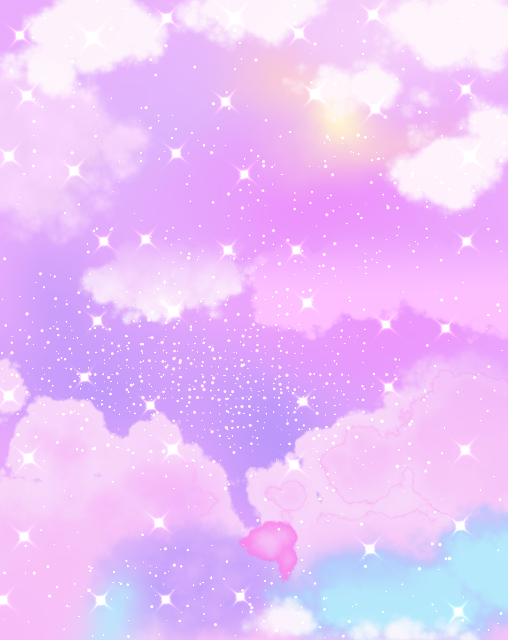
A WebGL 1 fragment shader for this background:

```glsl
precision highp float;
uniform vec2 u_resolution;

const vec3 ORCHID = vec3(.92, .67, .99);
const vec3 MAGENTA = vec3(.93, .56, .99);
const vec3 LILAC = vec3(.87, .71, .99);
const vec3 INDIGO = vec3(.73, .59, .98);
const vec3 PINK = vec3(.97, .74, .97);
const vec3 BLUSH = vec3(.97, .84, .98);
const vec3 WHITE = vec3(1., .97, .99);
const vec3 PEACH = vec3(.98, .79, .85);
const vec3 CREAM = vec3(1., .95, .82);
const vec3 HOT = vec3(.98, .5, .92);
const vec3 BLUE = vec3(.7, .77, .99);
const vec3 CYAN = vec3(.7, .92, .99);
const float PUFF_SCALE = 16.;
const float PUFF_DEPTH = .036;
const float FLARE_CELL = .115;
const float FLARE_CHANCE = .62;
const float DUST_CELL = .012;

vec2 p, warped;
vec3 col;

vec2 hash2(vec2 v) {
  return fract(sin(vec2(dot(v, vec2(127.1, 311.7)), dot(v, vec2(269.5, 183.3)))) * 43758.5);
}

// Distance to the nearest jittered cell point
float cellular(vec2 v) {
  vec2 cell = floor(v), f = fract(v);
  float nearest = 2.;
  for (int y = -1; y <= 1; y++)
    for (int x = -1; x <= 1; x++) {
      vec2 o = vec2(float(x), float(y)), d = o + hash2(cell + o) - f;
      nearest = min(nearest, dot(d, d));
    }
  return sqrt(nearest);
}

// Rounded cloud bumps, centred on zero
float billow(vec2 v) {
  float sum = 0., amp = 1.;
  for (int i = 0; i < 4; i++) {
    sum += amp * (.46 - cellular(v));
    v = v * 2.2 + vec2(3.7, 8.1);
    amp *= .48;
  }
  return sum;
}

float glow(vec2 v, float x, float y, float rx, float ry) {
  vec2 d = (v - vec2(x, y)) / vec2(rx, ry);
  return exp(-dot(d, d));
}

float lobe(float x, float y, float rx, float ry) {
  return (1. - length((p - vec2(x, y)) / vec2(rx, ry))) * min(rx, ry);
}

void paint(vec3 c, float mask) { col = mix(col, c, mask); }

void tint(vec3 c, float a, float x, float y, float rx, float ry) {
  paint(c, a * glow(warped, x, y, rx, ry));
}

// Tiny coloured points in three grid sizes
vec3 dust(float density) {
  vec3 sum = vec3(0.);
  for (int i = 0; i < 3; i++) {
    float layer = float(i), size = DUST_CELL * (1. + .6 * layer);
    vec2 g = p / size + 17. * layer, id = floor(g), k = hash2(id + 41.);
    float d = length(fract(g) - .25 - .5 * hash2(id + 5.)) * size;
    float radius = mix(.0009, .0026, k.x * k.x);
    vec3 hue = .82 + .18 * cos(6.28 * (k.x + vec3(0., .33, .67)));
    sum += hue * step(k.y, density) * (1. - smoothstep(radius * .3, radius * 1.4, d));
  }
  return sum;
}

// Four-ray glints, tilted off the axes
float flares() {
  vec2 g = p / FLARE_CELL + vec2(.3, .1), id = floor(g);
  vec2 d = (fract(g) - .28 - .44 * hash2(id + 9.)) * FLARE_CELL;
  vec2 a = abs(mat2(.77, .64, -.64, .77) * d);
  float rays = exp(-a.x / .007 - a.y / .0011) + exp(-a.y / .007 - a.x / .0011);
  return step(hash2(id + 23.).x, FLARE_CHANCE) * 1.2 * (rays + exp(-dot(d, d) / .00002));
}

void main() {
  p = gl_FragCoord.xy / u_resolution.y;
  float bumps = billow(p * PUFF_SCALE), edge = bumps * PUFF_DEPTH;
  warped = p + .018 * sin(p.yx * vec2(21., 17.) + 2. * sin(p * 13.)) + .3 * edge;

  // Sky colours
  col = ORCHID;
  tint(LILAC, 1., .25, .78, .23, .17);
  tint(MAGENTA, .9, .5, .68, .2, .11);
  tint(MAGENTA, .7, .6, .47, .2, .08);
  tint(INDIGO, .6, .09, .52, .09, .1);
  tint(INDIGO, .8, .15, .4, .17, .09);
  tint(INDIGO, .95, .42, .31, .14, .11);
  tint(BLUSH, .9, .64, .96, .3, .11);
  tint(PEACH, .9, .43, .87, .08, .06);
  tint(PEACH, .8, .58, .77, .11, .05);
  tint(CREAM, 1., .52, .83, .06, .05);

  // Upper clouds
  float pale = max(lobe(.04, .78, .16, .13), lobe(.18, .77, .065, .05));
  pale = max(pale, lobe(.07, .69, .1, .06));
  paint(BLUSH + .04 * bumps, .85 * smoothstep(-.005, .04, pale + edge));
  float top = max(lobe(.15, .96, .12, .08), lobe(.09, .9, .08, .05));
  top = max(top, max(lobe(.4, .985, .13, .055), lobe(.72, .96, .13, .075)));
  top = max(top, max(lobe(.57, .86, .1, .045), lobe(.7, .735, .09, .07)));
  top = max(top, lobe(.77, .79, .08, .05));
  paint(WHITE, .93 * smoothstep(-.004, .028, top + edge));

  // Hanging middle clouds, fading upward
  float fade = 1. - smoothstep(.53, .65, p.y);
  float rosy = max(lobe(.47, .55, .09, .07), lobe(.6, .57, .15, .07));
  rosy = max(rosy, lobe(.76, .55, .12, .08));
  paint(PINK + .04, .8 * fade * smoothstep(0., .014, rosy + edge));
  float bright = max(lobe(.27, .57, .13, .07), lobe(.19, .555, .06, .05));
  paint(mix(BLUSH, WHITE, .5 + bumps), .9 * fade * smoothstep(0., .02, bright + edge));

  // Rising lower clouds
  float low = max(lobe(0., .385, .04, .05), lobe(.1, .3, .09, .08));
  low = max(low, max(lobe(.25, .25, .09, .095), lobe(.31, .21, .06, .075)));
  low = max(low, max(lobe(.13, .12, .32, .15), lobe(.45, .22, .065, .07)));
  low = max(low, max(lobe(.58, .27, .12, .1), lobe(.74, .3, .16, .16)));
  low = max(low, max(lobe(.6, .1, .27, .14), .16 - p.y)) + edge;
  vec3 body = mix(BLUSH, PINK, .75 * smoothstep(.02, .09, low) + .15 * bumps);
  body = mix(body, MAGENTA, .35 * glow(warped, .28, .2, .1, .05));
  body = mix(body, BLUSH, .6 * glow(warped, .58, .2, .2, .06));
  float haze = smoothstep(.55, .8, p.x) * smoothstep(.28, .4, p.y);
  paint(body, smoothstep(0., .012 + .06 * haze, low) * (1. - .3 * haze));
  float vein = exp(-abs(low - .045) / .002) * smoothstep(.25, .35, p.x);
  paint(HOT, .3 * vein * smoothstep(.16, .2, p.y));

  // Pools of colour along the bottom
  float pool = lobe(.31, .09, .17, .1) + edge;
  paint(mix(INDIGO, LILAC, .4 + .6 * bumps), .9 * smoothstep(-.01, .045, pool));
  float sea = max(lobe(.63, .06, .21, .09), lobe(.78, .11, .13, .09)) + edge;
  paint(mix(BLUE, CYAN, smoothstep(.01, .05, sea)), .95 * smoothstep(-.015, .03, sea));
  tint(BLUE, .6, .55, .1, .08, .03);
  tint(CYAN, .85, .19, .03, .05, .06);
  tint(PINK, 1., .02, .03, .09, .08);
  float ember = max(lobe(.42, .155, .045, .03), lobe(.45, .125, .018, .035)) + .5 * edge;
  paint(mix(HOT, PINK, smoothstep(0., .03, ember)), .9 * smoothstep(0., .006, ember));
  float foam = max(lobe(.445, .03, .06, .035), lobe(.63, .005, .16, .03));
  paint(WHITE, .9 * smoothstep(0., .025, foam + .7 * edge));

  // Star dust and glints
  float density = .04 + .6 * glow(p, .25, .43, .23, .1) + .45 * glow(p, .43, .37, .14, .08);
  density += .2 * glow(p, .46, .67, .24, .14) + .22 * glow(p, .3, .09, .18, .07);
  col += .5 * dust(density) + flares();
  gl_FragColor = vec4(clamp(col, 0., 1.), 1.);
}
```
